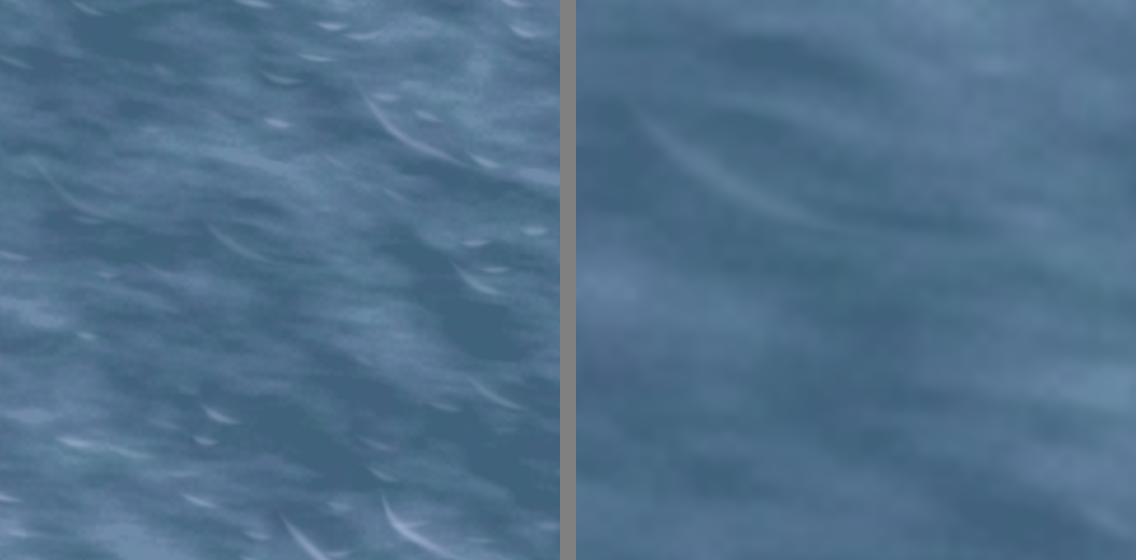
Left, the full canvas; right, a detail of the centre.
Write a Shadertoy shader that draws this texture.

```glsl
// Wind-ruffled blue-grey sea with soft slanting ripples and pale curved crests.

const vec3 DEEP_WATER = vec3(0.270, 0.398, 0.500);
const vec3 LIT_WATER  = vec3(0.372, 0.492, 0.604);
const vec3 FOAM       = vec3(0.690, 0.750, 0.870);
const vec3 TINT       = vec3(0.016, -0.010, 0.012);

float hash(vec2 p) {
    vec3 q = fract(vec3(p.xyx) * 0.1031);
    q += dot(q, q.yzx + 33.33);
    return fract((q.x + q.y) * q.z);
}

// Value noise centred on zero
float noise(vec2 p) {
    vec2 cell = floor(p);
    vec2 f = fract(p);
    f = f * f * f * (f * (f * 6.0 - 15.0) + 10.0);
    float low  = mix(hash(cell), hash(cell + vec2(1, 0)), f.x);
    float high = mix(hash(cell + vec2(0, 1)), hash(cell + vec2(1, 1)), f.x);
    return mix(low, high, f.y) - 0.5;
}

vec2 rotate(vec2 p, float angle) {
    float c = cos(angle), s = sin(angle);
    return vec2(c * p.x + s * p.y, c * p.y - s * p.x);
}

// Noise stretched along a tilted direction
float streaks(vec2 p, float angle, vec2 freq, float seed) {
    return noise(rotate(p, angle) * freq + seed);
}

// Scattered tapered arcs: crisp lower edge, hazy upper side
float crests(vec2 p, float angle, vec2 spacing, vec2 size, float bend, float density, float seed) {
    vec2 q = rotate(p, angle);
    vec2 home = floor(q / spacing);
    float total = 0.0;
    for (int j = -1; j <= 1; j++) {
        for (int i = -1; i <= 1; i++) {
            vec2 cell = home + vec2(i, j);
            vec2 id = cell + seed;
            vec2 jitter = vec2(hash(id + 11.3), hash(id + 47.9));
            vec2 d = q - (cell + 0.15 + 0.7 * jitter) * spacing;
            d = rotate(d, 0.5 * (hash(id + 5.1) - 0.5));
            float len = size.x * mix(0.55, 1.15, hash(id + 71.7));
            d.y -= bend * d.x * d.x / len;
            float taper = 1.0 - smoothstep(0.1, 1.0, abs(d.x) / len);
            float width = size.y * (0.45 + 0.55 * taper);
            float core = exp(-pow(d.y / width, 2.0));
            float haze = 0.35 * exp(-abs(d.y) / (width * 3.0)) * smoothstep(-width, width, d.y);
            float shown = step(hash(id + 23.7), density) * mix(0.45, 1.0, hash(id + 91.1));
            total += shown * taper * (core + haze);
        }
    }
    return total;
}

void mainImage(out vec4 fragColor, in vec2 fragCoord) {
    vec2 uv = fragCoord / iResolution.y;

    // Gentle warp bends the ripples
    vec2 p = uv + 0.030 * vec2(noise(uv * 5.0 + 3.0), noise(uv * 5.0 + 19.0))
                + 0.012 * vec2(noise(uv * 14.0 + 31.0), noise(uv * 14.0 + 57.0));

    // Calm diagonal trough between two choppier flanks
    float chop = smoothstep(0.02, 0.48, abs(dot(uv, vec2(0.50, 0.85)) - 0.67));

    // Water tone, roughly unit variance
    float tone = 0.50 * streaks(p, -0.58, vec2(2.8, 7.0), 7.0)
               + 0.50 * streaks(p, -0.38, vec2(6.0, 19.0), 40.0)
               + 0.42 * streaks(p, -0.20, vec2(12.0, 38.0), 80.0)
               + 0.22 * streaks(p, -0.10, vec2(26.0, 75.0), 120.0)
               + 0.10 * noise(uv * 120.0);
    tone = tone / 0.185 + 0.8 * (chop - 0.4);

    // Long swell crests and short glints, broken along their length
    float broken = 0.75 + 0.9 * streaks(p, -0.30, vec2(16.0, 34.0), 160.0);
    float swell = crests(p, -0.58, vec2(0.34, 0.19), vec2(0.15, 0.0085), 0.28, 0.50, 13.0);
    float glint = crests(p, -0.22, vec2(0.13, 0.065), vec2(0.052, 0.0065), 0.15, 0.32 + 0.25 * chop, 61.0);
    float foam = broken * (swell * (0.40 + 0.35 * chop) + glint * (0.24 + 0.36 * chop));
    foam += 0.10 * smoothstep(1.1, 2.8, tone);

    // Colour
    vec3 color = mix(DEEP_WATER, LIT_WATER, 0.46 + 0.36 * clamp(tone, -1.7, 2.2));
    color += TINT * (noise(p * vec2(9.0, 16.0) + 200.0) + noise(uv * 45.0 + 240.0));
    color = mix(color, FOAM, 1.0 - exp(-1.25 * max(foam, 0.0)));
    fragColor = vec4(color, 1.0);
}
```
